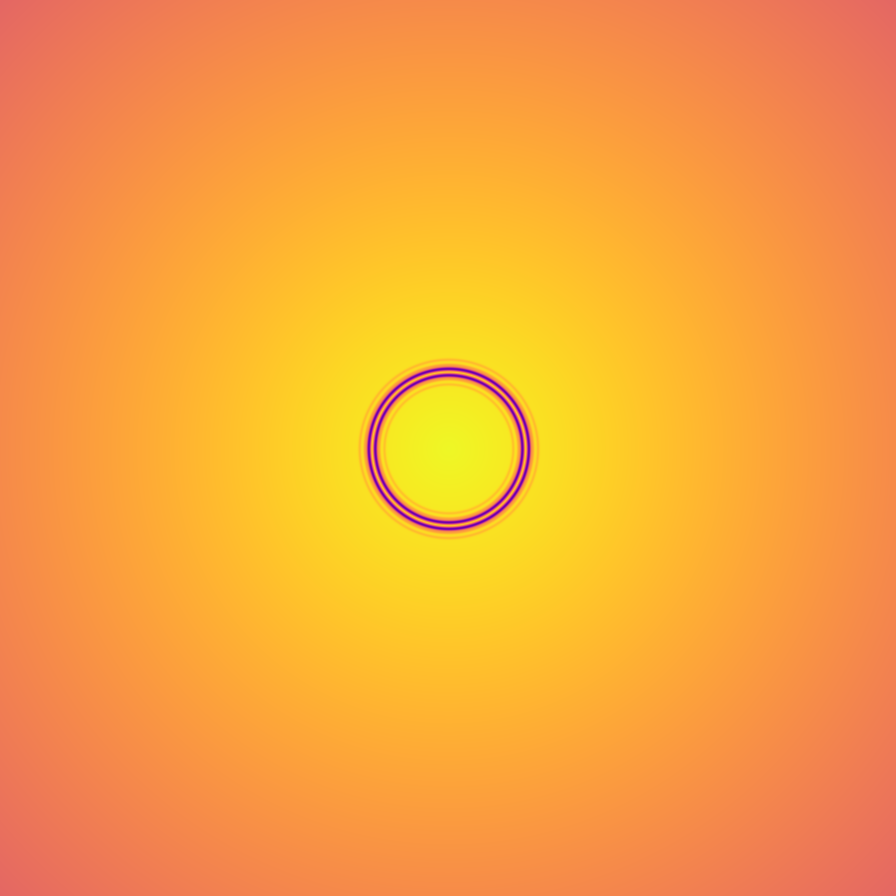
This background is drawn by a WebGL 2 fragment shader. Its source:

```glsl
#version 300 es
precision highp float;
// A warm radial glow with a thin violet double ring and faint halos at its centre.

#define CENTER vec2(0.501, 0.499)
#define FALLOFF 0.56        // heat lost per unit of distance
#define RING_RADIUS 0.0857
#define BAND_OFFSET 0.0036  // dark bands on both sides of the ring line
#define BAND_WIDTH 0.0024
#define BAND_DEPTH 0.75
#define FRINGE_OFFSET 0.0080
#define FRINGE_DEPTH 0.13
#define HALO_OFFSET 0.0138
#define HALO_DEPTH 0.09
#define SOFT_WIDTH 0.0018

uniform vec2 u_resolution;
out vec4 fragColor;

// Smooth bump around an offset
float bump(float d, float offset, float width) {
    float x = (d - offset) / width;
    return exp(-x * x);
}

// Heat ramp from deep blue through violet and orange to yellow
vec3 heatColor(float t) {
    const vec3 c0 = vec3(0.0587, 0.0233, 0.5433);
    const vec3 c1 = vec3(2.1765, 0.2384, 0.7540);
    const vec3 c2 = vec3(-2.6895, -7.4559, 3.1108);
    const vec3 c3 = vec3(6.1303, 42.3462, -28.5189);
    const vec3 c4 = vec3(-11.1074, -82.6663, 60.1398);
    const vec3 c5 = vec3(10.0231, 71.4136, -54.0722);
    const vec3 c6 = vec3(-3.6587, -22.9315, 18.1919);
    return c0 + t * (c1 + t * (c2 + t * (c3 + t * (c4 + t * (c5 + t * c6)))));
}

void main() {
    vec2 uv = gl_FragCoord.xy / u_resolution;
    float radius = length(uv - CENTER);

    // Broad glow
    float heat = 1.0 - FALLOFF * radius;

    // Ring bands, their soft fringe and the outer and inner halos
    float d = abs(radius - RING_RADIUS);
    heat -= BAND_DEPTH * bump(d, BAND_OFFSET, BAND_WIDTH);
    heat -= FRINGE_DEPTH * bump(d, FRINGE_OFFSET, SOFT_WIDTH);
    heat -= HALO_DEPTH * bump(d, HALO_OFFSET, SOFT_WIDTH);

    fragColor = vec4(clamp(heatColor(clamp(heat, 0.0, 1.0)), 0.0, 1.0), 1.0);
}
```
